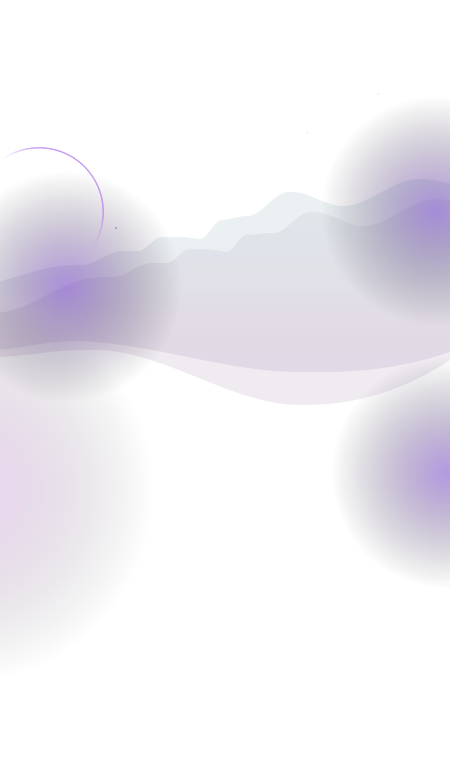
Write a WebGL 1 fragment shader that draws this background.

```glsl
precision highp float;
// Soft violet and pink glows on white, crossed by two translucent wave bands.
// Wave edges are sums of smooth steps; glows are radial fades that turn grey.
// Positions use a 450 by 768 design space, measured down from the top left.
uniform vec2 u_resolution;

// Scalloped ridge climbing from left to right
float ridge(float x) {
  float y = 289.0 - 24.0 * smoothstep(-45.0, 75.0, x);
  y -= 14.0 * smoothstep(82.0, 122.0, x);
  y -= 14.0 * smoothstep(138.0, 162.0, x);
  y += 2.0 * smoothstep(180.0, 203.0, x);
  y -= 19.0 * smoothstep(200.0, 222.0, x);
  y -= 4.0 * smoothstep(220.0, 248.0, x);
  y -= 24.0 * smoothstep(248.0, 288.0, x);
  y += 14.0 * smoothstep(292.0, 343.0, x);
  y -= 27.0 * smoothstep(343.0, 418.0, x);
  return y + 5.0 * smoothstep(420.0, 460.0, x);
}

// The nearer ridge repeats the first one, shifted right and down
float nearRidge(float x) {
  float drop = 24.0 - 12.0 * smoothstep(0.0, 90.0, x) + 8.0 * smoothstep(200.0, 320.0, x);
  return ridge(x * 1.04 - 35.0) + drop;
}

// Lower edges: a flat crest, a long sag, then a rise on the right
float deepHem(float x) {
  return 357.0 - 7.0 * smoothstep(-5.0, 80.0, x) + 55.0 * smoothstep(95.0, 300.0, x)
    - 45.0 * pow(max(x - 300.0, 0.0) / 150.0, 2.2);
}

float shallowHem(float x) {
  return 351.0 - 10.0 * smoothstep(-20.0, 75.0, x) + 31.0 * smoothstep(70.0, 300.0, x)
    - 20.0 * pow(max(x - 320.0, 0.0) / 130.0, 2.2);
}

// Smooth coverage between an upper and a lower edge
float band(float y, float top, float bottom, float soft) {
  return smoothstep(-soft, soft, y - top) * smoothstep(-soft, soft, bottom - y);
}

// Radial fade whose colour darkens as its opacity falls
vec3 addGlow(vec3 base, vec2 offset, float radius, vec3 tint, float strength) {
  float fade = max(1.0 - length(offset) / radius, 0.0);
  return mix(base, tint * fade, strength * fade);
}

void main() {
  vec2 p = gl_FragCoord.xy / u_resolution * vec2(450.0, 768.0);
  p.y = 768.0 - p.y;
  float soft = 0.7 * 768.0 / u_resolution.y;
  vec3 violet = vec3(0.42, 0.20, 0.78);
  vec3 color = vec3(1.0);

  // Wave bands, cool at the top and rosy below
  float farBand = band(p.y, ridge(p.x), deepHem(p.x), soft);
  float nearBand = band(p.y, nearRidge(p.x), shallowHem(p.x), soft);
  float depth = smoothstep(190.0, 375.0, p.y);
  color *= mix(vec3(1.0), mix(vec3(0.92, 0.945, 0.952), vec3(0.94, 0.92, 0.945), depth), farBand);
  color *= mix(vec3(1.0), mix(vec3(0.955, 0.955, 0.965), vec3(0.94, 0.925, 0.95), depth), nearBand);

  // Glows
  color = addGlow(color, p - vec2(-40.0, 490.0), 194.0, vec3(0.85, 0.50, 0.95), 0.32);
  color = addGlow(color, p - vec2(66.0, 287.0), 116.0, violet, 0.5);
  color = addGlow(color, p - vec2(436.0, 211.0), 115.0, violet, 0.5);
  color = addGlow(color, p - vec2(447.0, 473.0), 116.0, violet, 0.5);

  // Thin arc, brightest toward the upper right
  vec2 arc = p - vec2(39.0, 212.0);
  float facing = dot(arc / max(length(arc), 0.001), vec2(0.707, -0.707));
  float stroke = 1.0 - smoothstep(0.2, 0.6 + soft, abs(length(arc) - 64.2));
  color = mix(color, vec3(0.73, 0.50, 0.93), 0.75 * stroke * smoothstep(0.1, 0.8, facing));

  // One small speck by the arc and two faint ones on the right
  float speck = 1.0 - smoothstep(0.5, 0.8 + soft, length(p - vec2(116.0, 228.0)));
  color = mix(color, vec3(0.64, 0.48, 0.82), 0.7 * speck);
  for (int i = 0; i < 2; i++) {
    vec2 spot = vec2(307.0, 133.0) + float(i) * vec2(71.0, -39.0);
    float dust = 1.0 - smoothstep(0.3, 0.6 + soft, length(p - spot));
    color = mix(color, vec3(0.80, 0.75, 0.88), 0.35 * dust);
  }

  gl_FragColor = vec4(color, 1.0);
}
```
